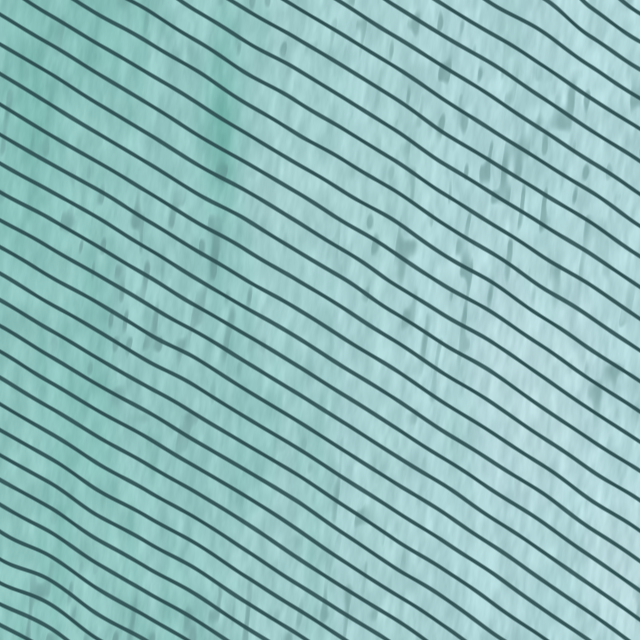
Write a Shadertoy shader that draws this texture.

```glsl
// Weathered pale teal woven sheet crossed by thin dark slanted lines.

const vec3 LINE_COLOR  = vec3(0.17, 0.30, 0.31);
const vec3 TEAL_LEFT   = vec3(0.56, 0.77, 0.75);
const vec3 TEAL_RIGHT  = vec3(0.68, 0.83, 0.84);
const vec3 GREEN_STAIN = vec3(0.43, 0.69, 0.65);
const vec3 PALE_SHEEN  = vec3(0.78, 0.88, 0.90);
const vec3 CREASE      = vec3(0.37, 0.53, 0.53);
const float LINE_HALF_WIDTH = 0.0029;
const float LINE_SOFTNESS   = 0.0018;

float hash(vec2 p) {
    vec3 q = fract(vec3(p.xyx) * 0.1031);
    q += dot(q, q.yzx + 33.33);
    return fract((q.x + q.y) * q.z);
}

float valueNoise(vec2 p) {
    vec2 cell = floor(p);
    vec2 f = fract(p);
    f = f * f * (3.0 - 2.0 * f);
    float low  = mix(hash(cell), hash(cell + vec2(1, 0)), f.x);
    float high = mix(hash(cell + vec2(0, 1)), hash(cell + vec2(1, 1)), f.x);
    return mix(low, high, f.y);
}

float fbm(vec2 p) {
    float sum = 0.0, amplitude = 0.5;
    for (int i = 0; i < 4; i++) {
        sum += amplitude * valueNoise(p);
        p = p * 2.03 + 17.3;
        amplitude *= 0.5;
    }
    return sum / 0.9375;
}

// Soft round spot: 1 at the centre, fading with the given radii.
float spot(vec2 p, vec2 center, vec2 radii) {
    vec2 d = (p - center) / radii;
    return exp(-dot(d, d));
}

// Line index: whole numbers lie on lines, which crowd toward the lower left.
float lineIndex(vec2 p) {
    float down = 1.0 - p.y;
    float n = -0.5 - 12.4 * p.x + 20.8 * down + 3.3 * down * down;
    n -= p.x * down * (1.6 + 1.95 * down);
    float loose = 0.16 + 0.3 * spot(p, vec2(0.0), vec2(0.35, 0.3))
                + 0.9 * spot(p, vec2(1.0), vec2(0.12, 0.1));
    return n + loose * (valueNoise(p * vec2(13.0, 9.0) + 4.0) - 0.5);
}

// Coverage of the nearest line, with its width measured on the canvas.
float lineMask(vec2 p, float halfWidth, float softness) {
    const vec2 STEP = vec2(0.001, 0.0);
    float n = lineIndex(p);
    vec2 slope = vec2(lineIndex(p + STEP.xy) - n, lineIndex(p + STEP.yx) - n) / STEP.x;
    float dist = abs(fract(n + 0.5) - 0.5) / length(slope);
    return 1.0 - smoothstep(halfWidth - softness, halfWidth + softness, dist);
}

// Cloth colour: broad fading, stains, fine ribs and short creases.
vec3 clothColor(vec2 p) {
    vec3 color = mix(TEAL_LEFT, TEAL_RIGHT, smoothstep(0.0, 0.85, p.x + 0.2 * (fbm(p * 4.0) - 0.5)));

    // Vertical green stains and pale sheen
    float stain = 0.7 * spot(p, vec2(0.35, 0.79), vec2(0.028, 0.12))
                + 0.5 * spot(p, vec2(0.05, 0.83), vec2(0.045, 0.18))
                + 0.4 * smoothstep(0.5, 0.8, fbm(p * vec2(14.0, 3.0) + 31.0)) * (1.0 - p.x);
    float sheen = 0.5 * spot(p, vec2(0.83, 0.4), vec2(0.12, 0.2))
                + 0.7 * spot(p, vec2(1.0, 0.1), vec2(0.07, 0.12))
                + 0.25 * spot(p, vec2(0.45, 0.7), vec2(0.12, 0.1));
    color = mix(color, GREEN_STAIN, clamp(stain, 0.0, 1.0));
    color = mix(color, PALE_SHEEN, clamp(sheen, 0.0, 1.0) * (0.4 + 0.6 * fbm(p * vec2(60.0, 18.0))));

    // Near-vertical ribs, bent slightly by a slow warp
    vec2 grain = vec2(p.x - 0.12 * p.y + 0.012 * fbm(p * 9.0), p.y);
    float ribs = fbm(grain * vec2(75.0, 22.0)) - 0.5;
    float threads = valueNoise(grain * vec2(170.0, 45.0) + 7.0) - 0.5;
    color += 0.14 * ribs + 0.045 * threads * (0.5 + p.x);

    // Short dark creases, gathered in patches
    float patches = smoothstep(0.35, 0.7, fbm(p * vec2(6.0, 5.0) + 12.0));
    float crease = smoothstep(0.68, 0.92, valueNoise(grain * vec2(85.0, 26.0) + 53.0));
    return mix(color, CREASE, 0.5 * crease * patches);
}

void mainImage(out vec4 fragColor, in vec2 fragCoord) {
    vec2 p = fragCoord / iResolution.xy;
    float softness = max(LINE_SOFTNESS, 0.75 / iResolution.y);

    // Uneven printing changes each line's weight and darkness
    float wear = fbm(p * vec2(28.0, 28.0) + 70.0);
    float halfWidth = LINE_HALF_WIDTH * (0.8 + 0.4 * wear);
    float ink = lineMask(p, halfWidth, softness) * (1.04 - 0.22 * wear);

    vec3 color = mix(clothColor(p), LINE_COLOR, ink);
    fragColor = vec4(clamp(color, 0.0, 1.0), 1.0);
}
```
